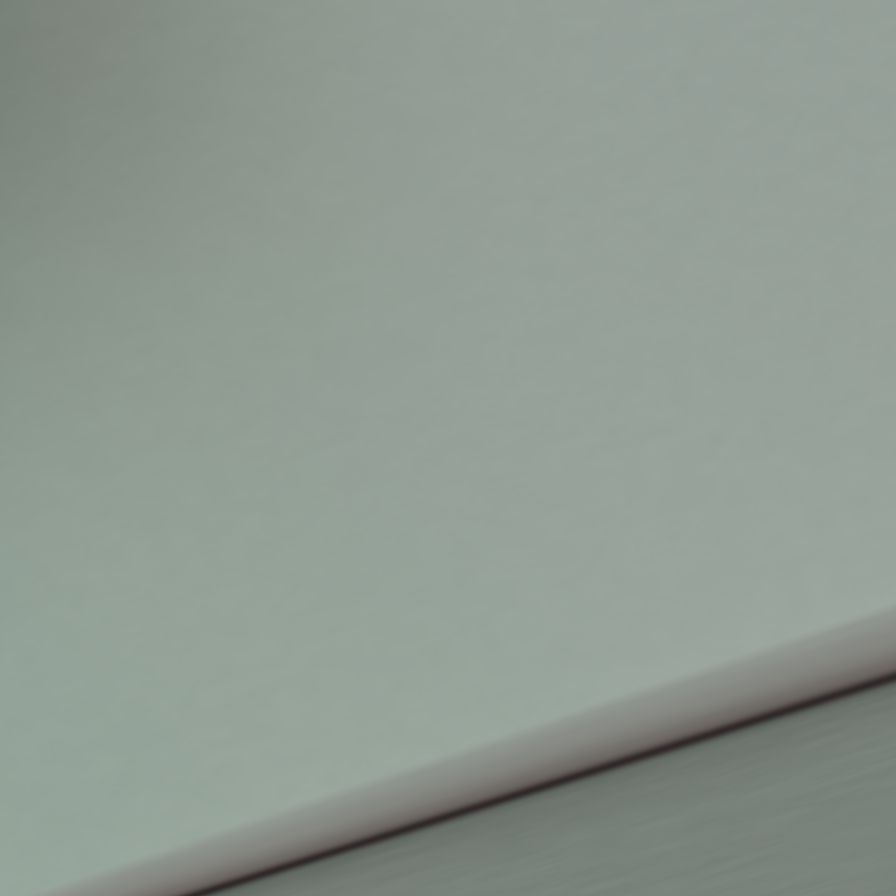
Reproduce this texture procedurally as a three.js fragment shader.

```glsl
// A matte grey-green surface ending in a slanted rounded lip, a dark seam and a lower panel.
// Two sloping lines bound the lip; smooth ramps across them shade it, and
// value noise stretched along the slope adds faint mottling and grain.
varying vec2 vUv;

float hash(vec2 p) {
  vec3 q = fract(p.xyx * vec3(0.1031, 0.1030, 0.0973));
  q += dot(q, q.yzx + 33.33);
  return fract((q.x + q.y) * q.z);
}

float noise(vec2 p) {
  vec2 cell = floor(p), f = fract(p);
  f = f * f * (3.0 - 2.0 * f);
  return mix(mix(hash(cell), hash(cell + vec2(1.0, 0.0)), f.x),
             mix(hash(cell + vec2(0.0, 1.0)), hash(cell + 1.0), f.x), f.y);
}

// Layered noise centred on zero
float mottle(vec2 p) {
  float sum = 0.0, weight = 0.5;
  for (int i = 0; i < 3; i++) {
    sum += weight * (noise(p) - 0.5);
    p = p * 2.03 + 17.0;
    weight *= 0.6;
  }
  return sum;
}

// Broad light falloff over the main surface
vec3 surfaceColor(vec2 uv) {
  vec3 upper = mix(vec3(0.555, 0.595, 0.555), vec3(0.585, 0.625, 0.600), smoothstep(0.0, 0.75, uv.x));
  vec3 lower = mix(vec3(0.580, 0.640, 0.600), vec3(0.600, 0.645, 0.612), uv.x);
  vec3 color = mix(lower, upper, smoothstep(0.15, 0.95, uv.y));
  float corner = length((uv - vec2(0.0, 1.0)) * vec2(1.0, 0.85));
  color -= vec3(0.060, 0.068, 0.070) * exp(-corner * corner * 14.0);
  color -= vec3(0.022, 0.018, 0.014) * exp(-uv.x * 14.0) * smoothstep(0.1, 0.7, uv.y);
  return color;
}

void main() {
  vec2 uv = vUv;
  float lipTop = 0.337 * (uv.x - 0.035);
  float seam = 0.312 * (uv.x - 0.215);
  float across = (lipTop - uv.y) / (lipTop - seam);
  float below = seam - uv.y;

  // Axes along and across the slope
  vec2 slope = vec2(dot(uv, vec2(0.953, 0.303)), dot(uv, vec2(-0.303, 0.953)));

  // Main surface, slightly lighter just above the lip
  vec3 color = surfaceColor(uv);
  color += 0.012 * exp(-max(uv.y - lipTop, 0.0) * 18.0);
  color += 0.014 * mottle(slope * vec2(38.0, 70.0));

  // Rounded lip, turning from grey to warm shade
  vec3 lip = mix(vec3(0.565, 0.590, 0.570), vec3(0.520, 0.525, 0.505), smoothstep(0.0, 0.55, across));
  lip = mix(lip, vec3(0.400, 0.375, 0.355), smoothstep(0.45, 1.0, across));
  lip += 0.018 * mottle(slope * vec2(12.0, 110.0));
  color = mix(color, lip, smoothstep(-0.006, 0.010, lipTop - uv.y));

  // Lower panel with fine grain and a soft shadow under the seam
  vec3 panel = mix(vec3(0.440, 0.475, 0.445), vec3(0.475, 0.510, 0.480), smoothstep(0.0, 0.1, below));
  panel -= vec3(0.100, 0.120, 0.110) * exp(-max(below, 0.0) * 75.0);
  panel += 0.035 * mottle(slope * vec2(14.0, 150.0));
  color = mix(color, panel, smoothstep(-0.003, 0.005, below));

  // Dark seam, sharper toward the left
  float width = mix(0.0050, 0.0065, uv.x);
  float core = exp(-pow(below / width, 2.0));
  color = mix(color, vec3(0.160, 0.130, 0.135), 0.88 * core);

  gl_FragColor = vec4(color, 1.0);
}
```
